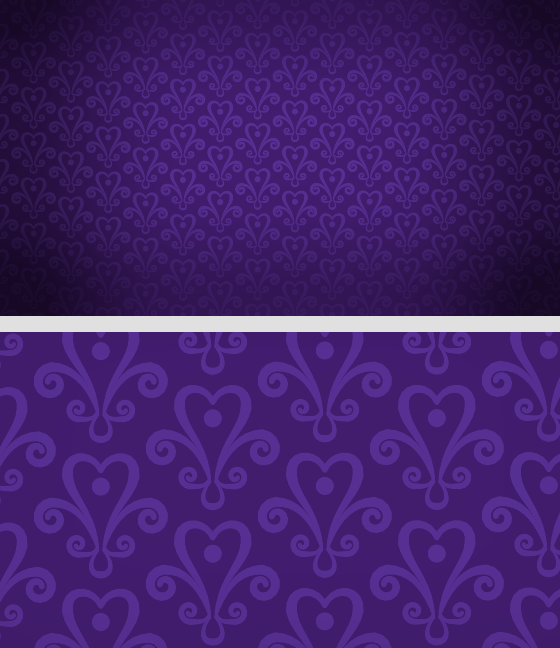
Top, the full canvas; bottom, a detail of the centre.
Write a Shadertoy shader that draws this pattern.

```glsl
// Purple damask of staggered scroll hearts under a soft vignette.

const float PI = 3.14159265;
const vec2 COUNT = vec2(15.0, 7.0);   // columns across, motifs down
const vec2 CELL = vec2(77.5, 93.5);   // cell size in motif units
const vec2 PHASE = vec2(0.9, 0.03);   // grid offset in cells
const float MOTIF_SHIFT = 0.214;      // the motif hangs below its dot

// Signed distance to a segment whose half width runs from w.x to w.y
float taperedSegment(vec2 p, vec2 a, vec2 b, vec2 w) {
    vec2 ab = b - a;
    float t = clamp(dot(p - a, ab) / dot(ab, ab), 0.0, 1.0);
    return length(p - a - ab * t) - mix(w.x, w.y, t);
}

vec2 cubicPoint(vec2 a, vec2 b, vec2 c, vec2 d, float t) {
    float s = 1.0 - t;
    return s * s * s * a + 3.0 * s * s * t * b + 3.0 * s * t * t * c + t * t * t * d;
}

// Tapered cubic stroke
float stroke(vec2 p, vec2 a, vec2 b, vec2 c, vec2 d, vec2 w) {
    const int STEPS = 9;
    float dist = 1e3;
    vec2 last = a;
    for (int i = 1; i <= STEPS; i++) {
        float t1 = float(i) / float(STEPS);
        float t0 = t1 - 1.0 / float(STEPS);
        vec2 next = cubicPoint(a, b, c, d, t1);
        dist = min(dist, taperedSegment(p, last, next, mix(w.xx, w.yy, vec2(t0, t1))));
        last = next;
    }
    return dist;
}

// Tapered spiral winding inward; angles in turns
float curl(vec2 p, vec2 center, vec2 radii, float start, float turns, vec2 w) {
    const int STEPS = 18;
    float dist = 1e3;
    vec2 last = center + radii.x * vec2(cos(2.0 * PI * start), sin(2.0 * PI * start));
    for (int i = 1; i <= STEPS; i++) {
        float t1 = float(i) / float(STEPS);
        float t0 = t1 - 1.0 / float(STEPS);
        float angle = 2.0 * PI * (start + turns * t1);
        vec2 next = center + mix(radii.x, radii.y, t1) * vec2(cos(angle), sin(angle));
        dist = min(dist, taperedSegment(p, last, next, mix(w.xx, w.yy, vec2(t0, t1))));
        last = next;
    }
    return dist;
}

// Mirrored scroll heart with its dot at the origin
float scrollHeart(vec2 p) {
    float dist = length(p) - 6.2;
    p.x = abs(p.x);
    if (p.x > 53.0) return 1e3;
    vec2 stem = vec2(1.8, -44.0);
    vec2 side = vec2(23.0, 7.0);
    vec2 bigCurl = vec2(34.0, -22.0);
    vec2 smallCurl = vec2(16.0, -40.0);
    // Heart lobe and flank
    dist = min(dist, stroke(p, vec2(0.0, 11.0), vec2(5.0, 24.0), vec2(25.0, 24.0), side, vec2(1.8, 3.8)));
    dist = min(dist, stroke(p, side, vec2(21.0, -8.0), vec2(4.0, -18.0), stem, vec2(3.8, 0.8)));
    // Outer scroll
    dist = min(dist, stroke(p, stem, vec2(8.0, -24.0), vec2(18.0, -11.0), bigCurl + vec2(0.0, 11.0), vec2(0.8, 3.4)));
    dist = min(dist, curl(p, bigCurl, vec2(11.0, 2.8), 0.25, -1.2, vec2(3.4, 2.0)));
    // Lower scroll
    dist = min(dist, stroke(p, vec2(2.0, -40.0), vec2(4.0, -48.0), vec2(9.0, -47.0), smallCurl - vec2(0.0, 7.0), vec2(0.8, 2.1)));
    dist = min(dist, curl(p, smallCurl, vec2(7.0, 1.6), -0.25, 1.15, vec2(2.1, 1.5)));
    // Bottom drop
    return min(dist, stroke(p, stem, vec2(9.0, -52.0), vec2(8.0, -61.0), vec2(0.0, -61.0), vec2(0.8, 2.5)));
}

// Vertical phase of a column: half drop plus a drift that closes the odd count
float columnPhase(float column) {
    float wrapped = mod(column, COUNT.x);
    float u = (wrapped - 7.0) / (0.5 * COUNT.x);
    return PHASE.y + 0.5 * mod(wrapped, 2.0) + 0.25 * u * u * u;
}

// Nearest motif among the column at hand and its neighbours
float damask(vec2 uv) {
    float x = uv.x * COUNT.x - PHASE.x;
    float nearest = floor(x + 0.5);
    float dist = 1e3;
    for (int i = -1; i <= 1; i++) {
        float column = nearest + float(i);
        float y = uv.y * COUNT.y - columnPhase(column);
        float localY = fract(y + 0.5 + MOTIF_SHIFT) - 0.5 - MOTIF_SHIFT;
        dist = min(dist, scrollHeart(vec2(x - column, localY) * CELL));
    }
    return dist;
}

void mainImage(out vec4 fragColor, in vec2 fragCoord) {
    vec2 uv = fragCoord / iResolution.xy;

    // Periodic vignette, 0 at the bright centre and 1 at the rim
    vec2 rim = sin(PI * (uv - vec2(0.505, 0.53)));
    rim = pow(rim * rim, vec2(2.5, 2.0));
    float light = 1.0 - 0.72 * rim.x - 0.38 * rim.y;
    light = max(light, 0.0);
    vec3 color = mix(vec3(0.09, 0.03, 0.15), vec3(0.258, 0.112, 0.432), light);

    // Motifs fade toward the dark sides and the top and bottom
    float pixel = CELL.x * COUNT.x / iResolution.x;
    float ink = 1.0 - smoothstep(-0.5 * pixel, 0.5 * pixel, damask(uv));
    float strength = (0.45 + 0.55 * light) * (1.0 - 0.6 * rim.y);
    color += ink * strength * vec3(0.083, 0.072, 0.145);

    fragColor = vec4(color, 1.0);
}
```
